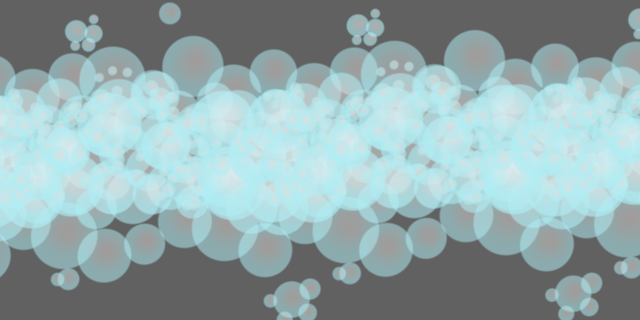
Give the GLSL for this background, as a WebGL 1 fragment shader.

```glsl
precision highp float;
uniform vec2 u_resolution;

const float PERIOD = 0.88;

vec2 hash2(float n) {
  return fract(sin(vec2(n * 12.99 + 1.7, n * 78.23 + 4.1)) * 43758.5);
}

// Offset from a centre that recurs along x
vec2 wrapFrom(vec2 p, vec2 centre) {
  vec2 d = p - centre;
  d.x = mod(d.x + 0.5 * PERIOD, PERIOD) - 0.5 * PERIOD;
  return d;
}

// Translucent sphere: pale core, cyan rim, soft edge
void bubble(inout vec3 colour, vec2 d, float radius, float glow) {
  float dist = length(d);
  float blur = max(0.004, 1.0 / u_resolution.y);
  float cover = 1.0 - smoothstep(radius - blur, radius + blur, dist);
  float rim = smoothstep(0.0, 1.0, length(d - radius * vec2(0.1, 0.15)) / radius);
  vec3 core = mix(vec3(0.84, 0.82, 0.81), vec3(0.89, 0.94, 0.95), glow);
  vec3 film = mix(core, vec3(0.69, 0.93, 0.955), rim);
  colour = mix(colour, film, cover * mix(0.53, 0.72, glow));
}

void main() {
  vec2 p = gl_FragCoord.xy / u_resolution.y;
  vec2 q = vec2(p.x, p.y - 0.0207 * p.x);
  vec3 colour = vec3(0.38);

  // Dim rows along the upper and lower borders
  for (int i = 0; i < 7; i++) {
    float n = float(i);
    float x = n * PERIOD / 7.0;
    vec2 upper = vec2(x + 0.1, 0.735 + 0.045 * cos(2.51 * (n - 1.45)));
    bubble(colour, wrapFrom(q, upper), 0.086 + 0.018 * cos(2.51 * (n - 1.9)), 0.0);
    vec2 lower = vec2(x + 0.075, 0.247 + 0.055 * cos(1.5 * n - 0.15));
    bubble(colour, wrapFrom(q, lower), 0.084 + 0.02 * cos(1.57 * (n - 1.0)), 0.0);
  }

  // Even filling of the band
  for (int i = 0; i < 38; i++) {
    float n = float(i);
    vec2 centre = vec2(n * PERIOD / 38.0, mix(0.33, 0.7, fract(n * 0.618)));
    bubble(colour, wrapFrom(q, centre), 0.05 + 0.04 * hash2(n).x, 0.25);
  }

  // Bright lower row
  for (int i = 0; i < 7; i++) {
    float n = float(i);
    vec2 centre = vec2(0.1 + n * PERIOD / 7.0, 0.4 + 0.02 * sin(2.1 * n - 1.0));
    bubble(colour, wrapFrom(q, centre), 0.083 + 0.02 * cos(1.3 * (n - 0.5)), 0.7);
  }

  // Bright upper row, alternating large and small
  for (int i = 0; i < 5; i++) {
    float n = float(i);
    float swing = 1.0 - 2.0 * mod(n, 2.0);
    vec2 centre = vec2(n * PERIOD / 5.0 - 0.01, 0.567 + 0.035 * swing);
    bubble(colour, wrapFrom(q, centre), 0.088 + 0.012 * swing, 0.9);
  }

  // Brightest heap, around the seam between repeats
  for (int i = 0; i < 5; i++) {
    float n = float(i);
    vec2 centre = vec2(0.71 + 0.095 * n, 0.475 + 0.05 * cos(2.6 * n + 2.6));
    bubble(colour, wrapFrom(q, centre), 0.095 - 0.006 * n, 0.9);
  }

  // Clusters of small bubbles, densest in the middle
  for (int i = 0; i < 150; i++) {
    float n = float(i);
    float cluster = floor(n / 5.0) + 200.0;
    vec2 a = hash2(cluster);
    vec2 b = hash2(cluster + 50.0);
    vec2 centre = vec2(a.x * PERIOD, 0.57 + 0.33 * (a.y + b.x + b.y - 1.5));
    centre += 0.13 * (hash2(n + 300.0) - 0.5);
    float size = hash2(n + 500.0).x;
    bubble(colour, wrapFrom(q, centre), 0.013 + 0.022 * size * size, 0.45);
  }

  // Drips below the band, absent at the far left
  vec2 drip = vec2(0.911, 0.045);
  if (p.x > 0.5) {
    bubble(colour, wrapFrom(q, drip), 0.057, 0.0);
    for (int i = 0; i < 4; i++) {
      float n = float(i);
      float angle = 0.5 - 1.2 * n;
      vec2 side = drip + 0.066 * vec2(cos(angle), sin(angle));
      bubble(colour, wrapFrom(q, side), 0.033 - 0.004 * n, 0.1);
    }
  }
  bubble(colour, wrapFrom(q, vec2(0.214, 0.123)), 0.034, 0.1);
  bubble(colour, wrapFrom(q, vec2(0.18, 0.123)), 0.021, 0.1);

  // Lone bubble floating above
  bubble(colour, p - vec2(0.531, 0.958), 0.034, 0.1);

  gl_FragColor = vec4(colour, 1.0);
}
```
